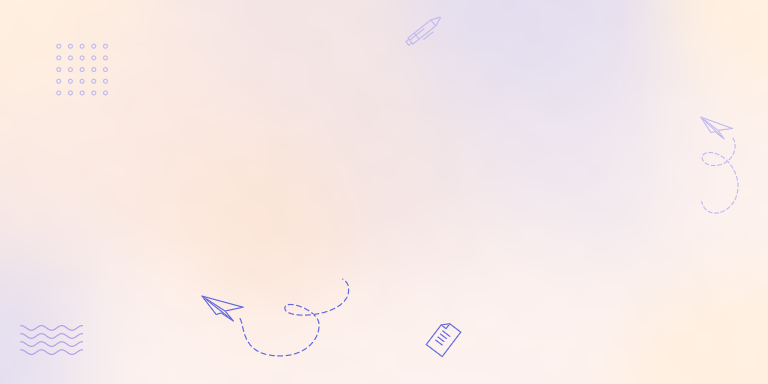
Give the GLSL for this background, as a Shadertoy shader.

```glsl
const float HEIGHT = 100.0;        // canvas height in drawing units
const float GLOW_SPREAD = 620.0;   // squared reach of each colour glow
const float MOTTLE = 0.007;        // strength of the soft paper mottling
const float STROKE = 0.15;         // half width of a drawn line
const float TAU = 6.28319;

const vec3 CREAM    = vec3(1.0, 0.938, 0.875);
const vec3 PEACH    = vec3(0.988, 0.898, 0.835);
const vec3 BLUSH    = vec3(0.985, 0.917, 0.89);
const vec3 ROSE     = vec3(0.955, 0.898, 0.9);
const vec3 PALE     = vec3(0.993, 0.948, 0.935);
const vec3 MIST     = vec3(0.935, 0.903, 0.937);
const vec3 LAVENDER = vec3(0.89, 0.868, 0.94);
const vec3 INK      = vec3(0.36, 0.4, 0.88);
const vec3 FADED    = vec3(0.75, 0.73, 0.94);
const vec3 VIOLET   = vec3(0.68, 0.62, 0.9);

float hash(vec2 p) {
    vec3 q = fract(p.xyx * 0.1031);
    q += dot(q, q.yzx + 33.33);
    return fract((q.x + q.y) * q.z);
}

float noise(vec2 p) {
    vec2 i = floor(p), f = fract(p);
    f *= f * (3.0 - 2.0 * f);
    return mix(mix(hash(i), hash(i + vec2(1, 0)), f.x),
               mix(hash(i + vec2(0, 1)), hash(i + vec2(1, 1)), f.x), f.y);
}

void glow(inout vec4 sum, vec2 offset, vec3 colour) {
    sum += vec4(colour, 1.0) * exp(-dot(offset, offset) / GLOW_SPREAD);
}

vec3 background(vec2 p) {
    vec4 sum = vec4(0.0);
    glow(sum, p - vec2(6, 94), CREAM);
    glow(sum, p - vec2(38, 70), BLUSH);
    glow(sum, p - vec2(78, 86), ROSE);
    glow(sum, p - vec2(138, 92), LAVENDER);
    glow(sum, p - vec2(204, 97), CREAM);
    glow(sum, p - vec2(4, 52), BLUSH);
    glow(sum, p - vec2(68, 44), PEACH);
    glow(sum, p - vec2(106, 55), ROSE);
    glow(sum, p - vec2(150, 60), MIST);
    glow(sum, p - vec2(191, 54), PALE);
    glow(sum, p - vec2(-3, 14), LAVENDER);
    glow(sum, p - vec2(42, 10), PALE);
    glow(sum, p - vec2(95, 4), PALE);
    glow(sum, p - vec2(135, 20), PALE);
    glow(sum, p - vec2(194, 0), CREAM);
    return sum.rgb / sum.a + MOTTLE * (noise(p * 0.18) - 0.5);
}

vec2 rotate(vec2 p, float a) {
    return mat2(cos(a), -sin(a), sin(a), cos(a)) * p;
}

float line(vec2 p, vec2 a, vec2 b) {
    vec2 d = b - a;
    return length(p - a - d * clamp(dot(p - a, d) / dot(d, d), 0.0, 1.0));
}

float box(vec2 p, vec2 halfSize) {
    vec2 d = abs(p) - halfSize;
    return length(max(d, 0.0)) + min(max(d.x, d.y), 0.0);
}

void draw(inout vec3 col, vec3 colour, float d) {
    float pixel = HEIGHT / iResolution.y;
    col = mix(col, colour, clamp(0.5 - (d - STROKE) / pixel, 0.0, 1.0));
}

// Cubic curve; trail holds distance, arc length at nearest point, total length
void curve(inout vec3 trail, vec2 p, vec2 a, vec2 b, vec2 c, vec2 d) {
    vec2 last = a;
    for (int i = 1; i <= 16; i++) {
        float t = float(i) / 16.0, s = 1.0 - t;
        vec2 next = s*s*s*a + 3.0*s*s*t*b + 3.0*s*t*t*c + t*t*t*d;
        vec2 span = next - last;
        float along = clamp(dot(p - last, span) / dot(span, span), 0.0, 1.0);
        float dist = length(p - last - span * along);
        if (dist < trail.x) trail.xy = vec2(dist, trail.z + along * length(span));
        trail.z += length(span);
        last = next;
    }
}

float dashed(vec3 trail, float period) {
    float gap = abs(mod(trail.y, period) - 0.5 * period) - 0.28 * period;
    return length(vec2(trail.x, max(gap, 0.0)));
}

// Paper plane with its nose at the origin
float plane(vec2 p) {
    vec2 nose = vec2(0), wing = vec2(10.7, -2.9), fold = vec2(6.0, -3.9);
    vec2 tail = vec2(8.2, -6.5), side = vec2(3.7, -4.8), keel = vec2(5.0, -4.4);
    float d = min(line(p, nose, wing), line(p, wing, fold));
    d = min(d, min(line(p, nose, fold), line(p, nose, side)));
    d = min(d, min(line(p, fold, tail), line(p, side, keel)));
    return min(d, min(line(p, keel, tail), line(p, nose, tail)));
}

float pen(vec2 p) {
    float d = abs(box(p + vec2(0.7, 0), vec2(3.8, 1.0)));
    d = min(d, line(vec2(p.x, abs(p.y)), vec2(3.1, 1.0), vec2(5.4, 0.1)));
    d = min(d, line(p, vec2(-2.4, -1), vec2(-2.4, 1)));
    d = min(d, line(p, vec2(-4.5, 0.3), vec2(0.2, 0.3)));
    d = min(d, abs(box(p + vec2(5.0, 0), vec2(0.5, 0.6))));
    return min(d, line(p, vec2(-1.5, -1.8), vec2(1.5, -1.8)));
}

// Sheet with a turned corner and rows of writing strokes
float note(vec2 p) {
    float cut = dot(p - vec2(-2.6, 2.4), vec2(-0.707, 0.707));
    float d = abs(max(box(p, vec2(2.6, 4.0)), cut));
    d = min(d, line(p, vec2(-2.6, 2.4), vec2(-1.0, 2.4)));
    d = min(d, line(p, vec2(-1.0, 2.4), vec2(-1.0, 4.0)));
    for (int i = 0; i < 4; i++) {
        float y = 1.4 - float(i), end = 0.4 + 0.8 * hash(vec2(i, 3));
        d = min(d, line(p, vec2(-1.3, y), vec2(end, y)));
    }
    return d;
}

void mainImage(out vec4 fragColor, in vec2 fragCoord) {
    vec2 p = fragCoord / iResolution.y * HEIGHT;
    vec3 col = background(p);

    // Grid of rings
    vec2 g = p - vec2(15.3, 75.8);
    g -= 3.04 * clamp(round(g / 3.04), 0.0, 4.0);
    draw(col, FADED, abs(length(g) - 0.5));

    // Stacked waves
    float phase = (p.x - 5.5) * TAU / 5.3;
    float slope = 0.6 * TAU / 5.3 * sin(phase);
    float y = p.y - 8.3 - 0.6 * cos(phase);
    y -= 2.1 * clamp(round(y / 2.1), 0.0, 3.0);
    draw(col, VIOLET, max(abs(y) / sqrt(1.0 + slope * slope), abs(p.x - 13.45) - 8.0));

    // Near plane and its looping trail
    draw(col, INK, plane(p - vec2(52.6, 22.9)));
    vec3 trail = vec3(1e3, 0, 0);
    curve(trail, p, vec2(62.2, 17.4), vec2(64, 16), vec2(62, 7.3), vec2(72.9, 7.3));
    curve(trail, p, vec2(72.9, 7.3), vec2(79, 7.3), vec2(83.1, 11), vec2(83.1, 15.4));
    curve(trail, p, vec2(83.1, 15.4), vec2(83.1, 19.5), vec2(73.5, 22.5), vec2(74.2, 19.5));
    curve(trail, p, vec2(74.2, 19.5), vec2(74.8, 16.5), vec2(91.5, 17.5), vec2(90.8, 25));
    curve(trail, p, vec2(90.8, 25), vec2(90.7, 26), vec2(90, 27), vec2(89.3, 27.3));
    draw(col, INK, dashed(trail, 2.2));

    // Far plane and its trail
    draw(col, FADED, 0.79 * plane(rotate(p - vec2(182.5, 69.5), -0.08) / 0.79));
    trail = vec3(1e3, 0, 0);
    curve(trail, p, vec2(190.7, 64.3), vec2(192.7, 61.5), vec2(190.5, 57), vec2(186.2, 56.9));
    curve(trail, p, vec2(186.2, 56.9), vec2(182.5, 56.7), vec2(181.5, 60.4), vec2(185, 60.3));
    curve(trail, p, vec2(185, 60.3), vec2(189, 60), vec2(192.2, 55.5), vec2(192.2, 51.5));
    curve(trail, p, vec2(192.2, 51.5), vec2(192.2, 44.5), vec2(184, 42), vec2(182.7, 47.5));
    draw(col, FADED, dashed(trail, 1.7));

    // Pen and note
    draw(col, FADED, pen(rotate(p - vec2(110.4, 92.1), 0.67)));
    draw(col, INK, note(rotate(p - vec2(115.5, 11.9), -0.65)));

    fragColor = vec4(col, 1.0);
}
```
